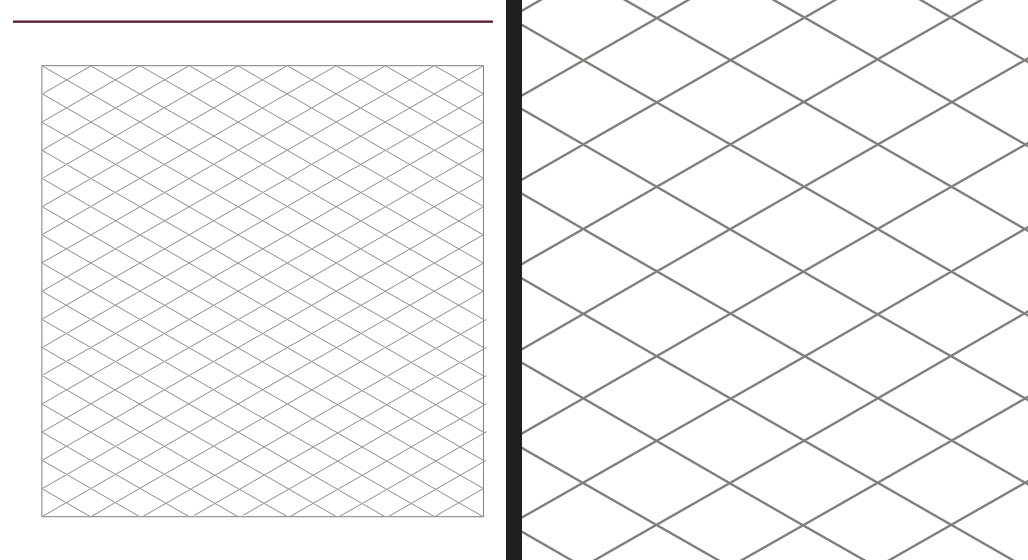
Left, the full canvas; right, a detail of the centre.
A WebGL 2 fragment shader for this pattern:

```glsl
#version 300 es
precision highp float;
// A framed grid of flat rhombi, 9 across and 16 down, under a dark red rule.
// Two families of parallel diagonals are folded by rounding to the nearest line;
// gradient noise and a few shifted, overshooting lines give a hand-ruled look.

uniform vec2 u_resolution;
out vec4 fragColor;

float slopeAt(float i) {
    return fract(sin(i * 127.1) * 437.58) * 2.0 - 1.0;
}

// One-dimensional gradient noise
float gradientNoise(float x) {
    float i = floor(x), f = x - i;
    float blend = f * f * f * (f * (f * 6.0 - 15.0) + 10.0);
    return mix(slopeAt(i) * f, slopeAt(i + 1.0) * (f - 1.0), blend);
}

// Share of a pixel covered by a stroke whose centre lies at distance d
float stroke(float d, float halfWidth, float pixel) {
    float overlap = min(halfWidth, d + 0.5 * pixel) - max(-halfWidth, d - 0.5 * pixel);
    return clamp(overlap / pixel, 0.0, 1.0);
}

// Signed distance to an axis-aligned box
float boxDistance(vec2 p, vec2 low, vec2 high) {
    vec2 d = abs(p - 0.5 * (low + high)) - 0.5 * (high - low);
    return length(max(d, 0.0)) + min(max(d.x, d.y), 0.0);
}

float fillBox(vec2 p, vec2 low, vec2 high, float pixel) {
    return clamp(0.5 - boxDistance(p, low, high) / pixel, 0.0, 1.0);
}

void main() {
    // Canvas height is one unit
    vec2 p = gl_FragCoord.xy / u_resolution * vec2(0.9023, 1.0);
    float pixel = 1.0 / u_resolution.y;

    vec2 low = vec2(0.0747, 0.0773), high = vec2(0.8621, 0.8827);
    vec2 cell = (high - low) / vec2(9.0, 16.0);
    vec2 q = (p - low) / cell;
    float toDistance = 1.0 / length(1.0 / cell);

    // Falling diagonals
    float fall = q.x + q.y;
    float fallId = round(fall);
    float fallOffset = fall - fallId - 0.03 * gradientNoise(q.x * 0.35 + fallId * 7.3);
    float falling = stroke(abs(fallOffset) * toDistance, 0.0007, pixel)
                  * fillBox(p, low, high, pixel);

    // Rising diagonals: a middle band is shifted and runs past the right edge
    float rise = q.x - q.y;
    float riseId = round(rise);
    float shifted = step(1.5, riseId) * step(riseId, 7.5);
    float riseOffset = rise - riseId - 0.055 * shifted
                     - 0.03 * gradientNoise(q.x * 0.35 + riseId * 5.7 + 40.0);
    float shortStart = 0.0025 * step(2.5, riseId) * step(riseId, 4.5);
    float rising = stroke(abs(riseOffset) * toDistance, 0.0007, pixel)
                 * fillBox(p, low + vec2(0.0, shortStart),
                           high + vec2(0.0052 * shifted, 0.0), pixel);

    float frame = stroke(abs(boxDistance(p, low, high)), 0.0009, pixel);
    float ink = max(max(falling, rising), frame);

    // Paper, grey lines, then the rule across the top
    vec3 color = mix(vec3(1.0), vec3(0.50, 0.49, 0.48), ink);
    float rule = fillBox(p, vec2(0.0232, 0.9592), vec2(0.8789, 0.9634), pixel);
    color = mix(color, vec3(0.36, 0.11, 0.17), rule);

    fragColor = vec4(color, 1.0);
}
```
